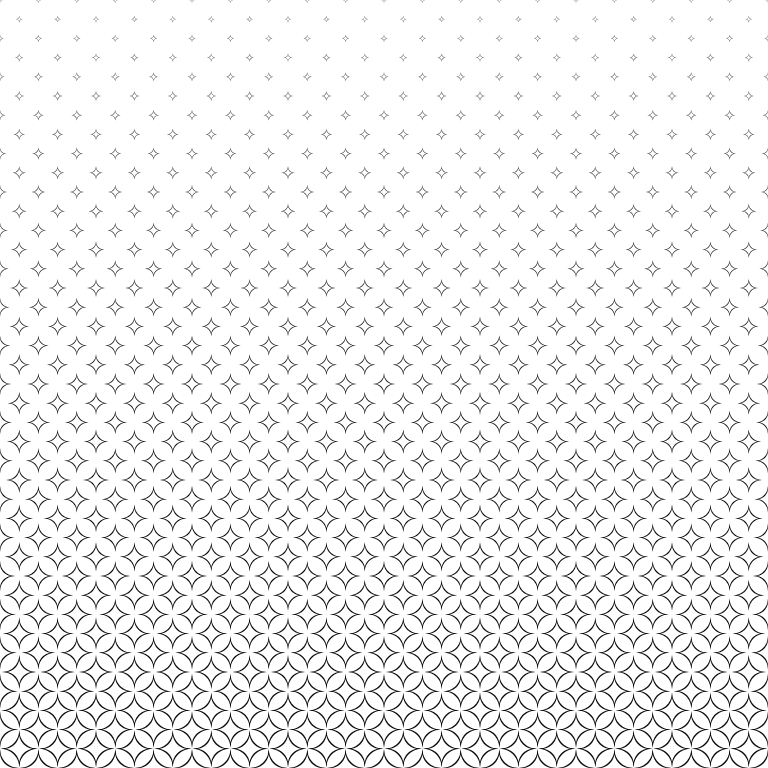
Give the GLSL for this pattern, as a WebGL 1 fragment shader.

```glsl
precision highp float;
// Staggered halftone of outlined four-pointed stars that grow toward the bottom.
uniform vec2 u_resolution;

const float GRID = 40.0;          // half-cells across the canvas
const float RADIUS_BOTTOM = 1.0;  // star radii in half-cells
const float RADIUS_TOP = 0.16;
const float STROKE = 0.076;       // widest stroke relative to the star radius
const vec3 PAPER = vec3(1.0);
const vec3 INK = vec3(0.03);

// Centre of the nearest star: lattice points whose coordinates sum to even.
vec2 nearestStar(vec2 p) {
  vec2 diagonal = floor(0.5 * vec2(p.x + p.y, p.x - p.y) + 0.5);
  return vec2(diagonal.x + diagonal.y, diagonal.x - diagonal.y);
}

// Share of a pixel at depth s that lies within the band from 0 to width.
float bandCoverage(float s, float width, float pixel) {
  float low = max(s - 0.5 * pixel, 0.0);
  float high = min(s + 0.5 * pixel, width);
  return clamp((high - low) / pixel, 0.0, 1.0);
}

// One concave quarter arc, thick in the middle and tapering to its tips.
float crescent(vec2 p, float radius, float pixel) {
  vec2 toCentre = max(vec2(radius) - p, 0.0);
  float dist = max(length(toCentre), 0.0001);
  float taper = 2.0 * toCentre.x * toCentre.y / (dist * dist);
  return bandCoverage(dist - radius, STROKE * radius * taper, pixel);
}

// Four mirrored crescents form the star outline.
float starOutline(vec2 p, float radius, float pixel) {
  float ink = 0.0;
  for (int i = 0; i < 4; i++) {
    float k = float(i);
    vec2 side = 2.0 * vec2(mod(k, 2.0), floor(k / 2.0)) - 1.0;
    ink += crescent(p * side, radius, pixel);
  }
  return min(ink, 1.0);
}

void main() {
  float extent = min(u_resolution.x, u_resolution.y);
  vec2 p = gl_FragCoord.xy / extent * GRID;
  float pixel = GRID / extent;

  // Each star takes its size from the height of its centre.
  vec2 centre = nearestStar(p);
  float height = clamp(centre.y / GRID, 0.0, 1.0);
  float radius = mix(RADIUS_BOTTOM, RADIUS_TOP, height);

  float ink = starOutline(p - centre, radius, pixel);
  gl_FragColor = vec4(mix(PAPER, INK, ink), 1.0);
}
```
